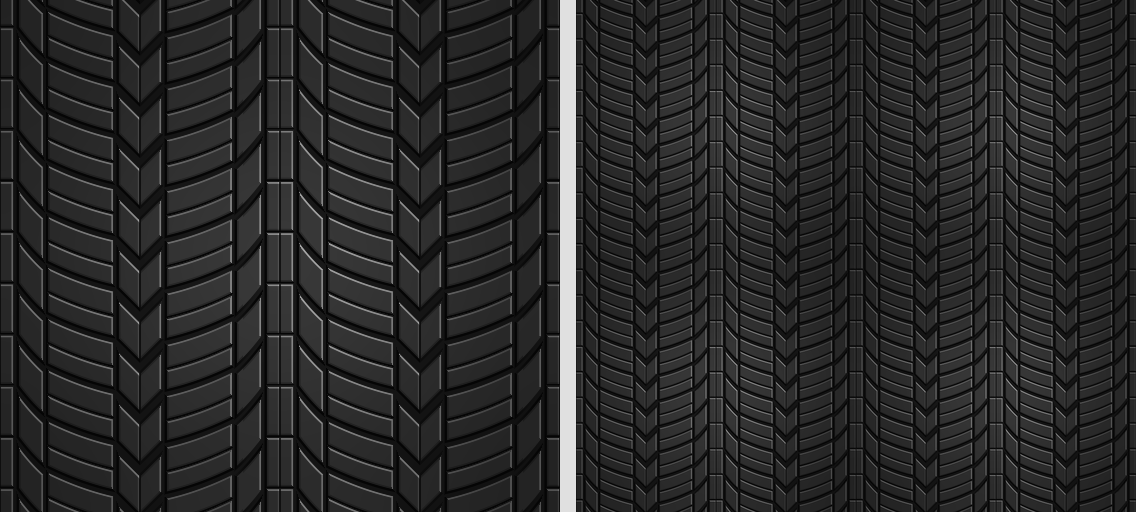
Left: one tile. Right: repeated 2 by 2.
This pattern is drawn by a Shadertoy shader. Its source:

```glsl
const float PITCH = 70.2;

// Signed distance to the nearest tread block (x) and its outward edge normal (yz, y up).
// x is measured from the middle of the band, y runs downward.
vec3 treadBlock(float x, float y) {
    float d = abs(x), top, slope, height, middle, halfWidth;
    float start = 0.0;
    if (d < 33.0) {                        // chevron spine
        top = 21.8 - d;
        slope = -1.0;
        height = 50.0;
        middle = 0.0;
        halfWidth = 29.0;
    } else if (d < 129.5) {                // wide curved lugs, two per pitch
        top = 56.5 - 0.115 * d - 0.00151 * d * d + 1.5 * sign(x);
        slope = -0.115 - 0.00302 * d;
        float along = mod(y - top, PITCH);
        bool lower = along > 33.0 && along < 65.2;
        start = lower ? 35.0 : 0.0;
        height = lower ? 25.5 : 31.0;
        middle = 81.5;
        halfWidth = 44.5;
    } else if (d < 170.0) {                // swept shoulder lugs
        float e = d - 133.0;
        top = 20.0 - 0.9 * e - 0.0066 * e * e + 1.5 * sign(x);
        slope = -0.9 - 0.0132 * e;
        height = 55.5;
        middle = 149.5;
        halfWidth = 16.5;
    } else {                               // straight rib shared by two bands
        top = 39.0;
        slope = 0.0;
        height = 66.4;
        middle = 192.0;
        halfWidth = 18.0;
    }
    float t = mod(y - top - start - 0.5 * height + 0.5 * PITCH, PITCH) - 0.5 * PITCH;
    float across = abs(d - middle) - halfWidth;
    float down = (abs(t) - 0.5 * height) * inversesqrt(1.0 + slope * slope);
    vec2 sideNormal = vec2(sign(d - middle) * sign(x), 0.0);
    vec2 endNormal = normalize(vec2(slope * sign(x), 1.0)) * -sign(t);
    return across > down ? vec3(across, sideNormal) : vec3(down, endNormal);
}

void mainImage(out vec4 fragColor, in vec2 fragCoord) {
    vec2 uv = fragCoord / iResolution.xy;
    float aa = 0.6 * 768.0 / iResolution.x;
    float x = mod(uv.x * 768.0, 384.0) - 192.0;
    float y = 702.0 * (1.0 - uv.y);

    // Soft light pooled in the centre, equal on opposite borders
    vec2 pool = 0.5 - 0.5 * cos(6.28318 * uv);
    float glow = 0.4 * pool.x + 0.25 * pool.y + 0.35 * pool.x * pool.y;

    vec3 block = treadBlock(x, y);
    float dist = block.x;
    float facing = dot(block.yz, vec2(0.707));

    // Groove floor, with shadow beside edges that face away from the light
    float shadow = smoothstep(4.2, 2.4, dist) * smoothstep(0.15, -0.15, facing);
    float groove = mix(0.065 + 0.03 * glow, 0.02, shadow);

    // Block face and its bevel
    float face = 0.135 + 0.085 * glow;
    float bevel = smoothstep(-2.3 - aa, -2.3 + aa, dist);
    float shine = sqrt(max(facing, 0.0)) * (0.39 + 0.27 * glow);
    float rim = facing > 0.0 ? max(face, shine) : face * 0.75;
    face = mix(face, rim, bevel);

    // Thin split down the spine and the rib
    float split = mod(x + 96.0, 192.0) - 96.0;
    face += 0.1 * smoothstep(1.0 + aa, 1.0 - aa, abs(split + 2.0));
    face = mix(face, 0.03, smoothstep(1.0 + aa, 1.0 - aa, abs(split)));

    float shade = mix(groove, face, smoothstep(aa, -aa, dist));
    fragColor = vec4(vec3(shade), 1.0);
}
```
